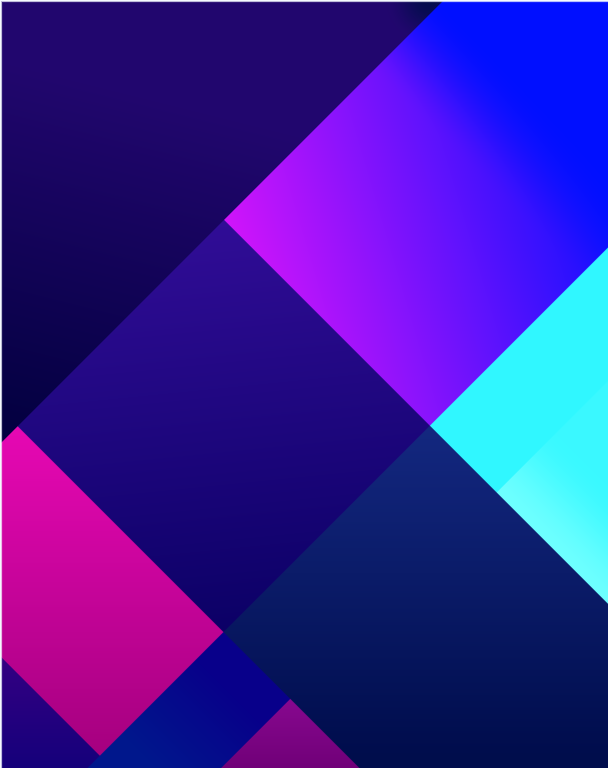
Write a Shadertoy shader that draws this background.

```glsl
// Draws a diagonal patchwork of glowing violet, cyan, pink and navy tiles.

// Seams in canvas heights: RISE seams run up to the right, FALL seams run down.
const float RISE_UPPER = 0.578;
const float RISE_LOWER = 1.114;
const float RISE_INNER = 1.288;
const float FALL_RIGHT = 0.0055;
const float FALL_LEFT  = -0.532;
const float FALL_OUTER = -0.854;
const float RIM_WIDTH  = 0.0024;

const vec3 RIM          = vec3(0.96, 0.98, 1.00);
const vec3 NIGHT_TOP    = vec3(0.13, 0.025, 0.43);
const vec3 NIGHT_LOW    = vec3(0.01, 0.00, 0.25);
const vec3 NIGHT_CORNER = vec3(0.01, 0.05, 0.30);
const vec3 MAGENTA      = vec3(0.82, 0.08, 0.98);
const vec3 PURE_BLUE    = vec3(0.00, 0.06, 1.00);
const vec3 INDIGO_TOP   = vec3(0.19, 0.05, 0.59);
const vec3 INDIGO_LOW   = vec3(0.045, 0.00, 0.40);
const vec3 NAVY_TOP     = vec3(0.075, 0.155, 0.50);
const vec3 NAVY_LOW     = vec3(0.00, 0.05, 0.30);
const vec3 PINK_TOP     = vec3(0.90, 0.03, 0.70);
const vec3 PINK_LOW     = vec3(0.65, 0.00, 0.50);
const vec3 CYAN         = vec3(0.19, 0.97, 1.00);
const vec3 CYAN_PALE    = vec3(0.43, 1.00, 1.00);
const vec3 ROYAL        = vec3(0.03, 0.00, 0.54);
const vec3 ROYAL_TEAL   = vec3(0.00, 0.09, 0.55);
const vec3 PLUM_TOP     = vec3(0.53, 0.03, 0.56);
const vec3 PLUM_LOW     = vec3(0.44, 0.00, 0.47);
const vec3 DUSK_TOP     = vec3(0.20, 0.00, 0.51);
const vec3 DUSK_LOW     = vec3(0.08, 0.00, 0.48);

// Antialiased step across a seam
float past(float seam, float value) {
    float softness = 1.0 / iResolution.y;
    return smoothstep(-softness, softness, value - seam);
}

// Linear blend of two colours between two positions
vec3 ramp(vec3 first, vec3 last, float start, float end, float value) {
    return mix(first, last, clamp((value - start) / (end - start), 0.0, 1.0));
}

// Dark field above the upper seam
vec3 nightColor(vec2 p) {
    vec3 color = ramp(NIGHT_TOP, NIGHT_LOW, 0.08, 0.56, p.y - 0.25 * p.x);
    float corner = 1.0 - smoothstep(0.0, 0.06, distance(p, vec2(0.56, 0.0)));
    return mix(color, NIGHT_CORNER, corner);
}

// Magenta glow fading into blue towards the top right
vec3 violetColor(vec2 p, float fall) {
    vec2 offset = p - vec2(0.292, 0.285);
    float glow = clamp(1.0 - 1.82 * offset.x + 0.54 * offset.y, 0.0, 1.0);
    glow *= 1.0 - smoothstep(0.39, 0.573, fall);
    return mix(PURE_BLUE, MAGENTA, glow);
}

// Cyan tile with a paler inner tile that brightens along its lower edge
vec3 cyanColor(float rise, float fall) {
    float sheen = 1.0 - smoothstep(0.0, 0.16, fall);
    vec3 inner = mix(CYAN, CYAN_PALE, 0.15 + 0.85 * sheen);
    return mix(CYAN, inner, past(RISE_INNER, rise));
}

void mainImage(out vec4 fragColor, in vec2 fragCoord) {
    vec2 p = fragCoord / iResolution.y;
    p.y = 1.0 - p.y;                       // depth below the top edge
    float rise = p.x + p.y;
    float fall = p.x - p.y;

    float right = past(FALL_RIGHT, fall);
    float left  = past(FALL_LEFT, fall);
    float outer = past(FALL_OUTER, fall);

    // Tiles between the upper and lower rising seams
    vec3 dusk   = ramp(DUSK_TOP, DUSK_LOW, 0.86, 1.0, p.y);
    vec3 pink   = ramp(PINK_TOP, PINK_LOW, 0.56, 0.98, p.y);
    vec3 indigo = ramp(INDIGO_TOP, INDIGO_LOW, 0.285, 0.82, p.y + 0.1 * (p.x - 0.29));
    vec3 middle = mix(dusk, pink, outer);
    middle = mix(middle, indigo, left);
    middle = mix(middle, violetColor(p, fall), right);

    // Tiles below the lower rising seam
    vec3 royal = ramp(ROYAL, ROYAL_TEAL, -0.60, -0.80, fall);
    vec3 plum  = ramp(PLUM_TOP, PLUM_LOW, 0.91, 1.0, p.y);
    vec3 navy  = ramp(NAVY_TOP, NAVY_LOW, 0.555, 0.98, p.y);
    vec3 lower = mix(royal, plum, past(RISE_INNER, rise));
    lower = mix(lower, navy, left);
    lower = mix(lower, cyanColor(rise, fall), right);

    // Stack the bands, then the pale rim at the left and top
    vec3 color = mix(nightColor(p), middle, past(RISE_UPPER, rise));
    color = mix(color, lower, past(RISE_LOWER, rise));
    color = mix(RIM, color, past(RIM_WIDTH, min(p.x, p.y)));
    fragColor = vec4(color, 1.0);
}
```
